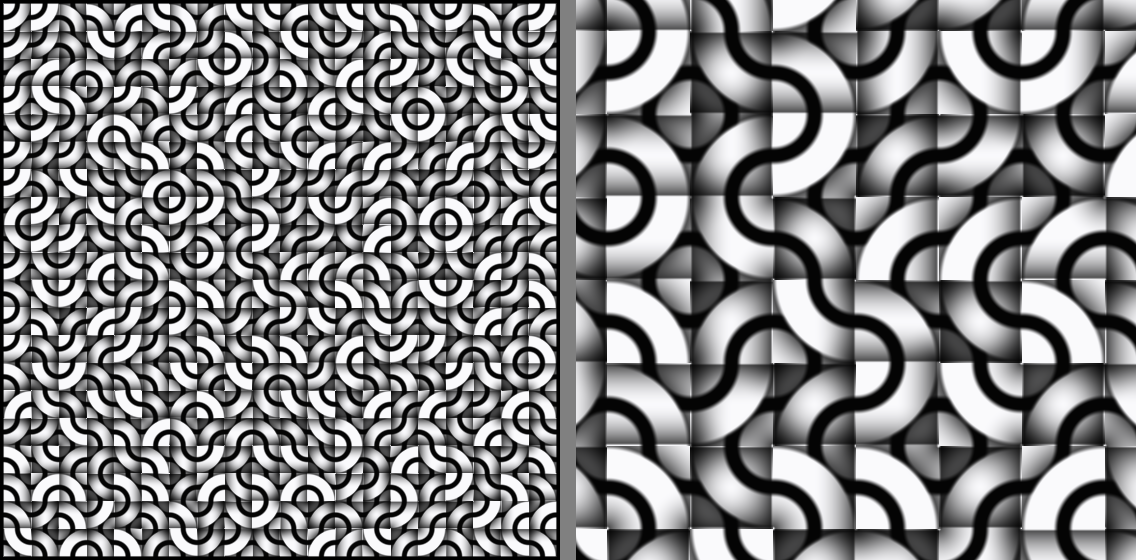
Left: the whole. Right: its middle third, enlarged.
Write a WebGL 1 fragment shader that draws this pattern.

```glsl
precision highp float;
// Overlapping Truchet tiles: each square holds two broad white quarter discs
// with a black arc along them, the upper one shading the lower. Tiles are
// stacked in random order and drop soft shadows on their lower neighbours.

uniform vec2 u_resolution;

#define TILES 20.0          // tiles along each side
#define MARGIN 0.0065       // black frame, in canvas units
#define BAND_RADIUS 0.98    // outer radius of a white band, in tiles
#define LINE_WIDTH 0.18     // width of the black arcs, in tiles
#define SHADOW_REACH 0.52   // how far shadows spread, in tiles
#define SHADOW_DEPTH 0.76   // darkness right at the casting edge
#define EDGE 0.036          // softness of outlines, in tiles
#define PAPER vec3(0.98, 0.98, 0.99)
#define INK vec3(0.015)

float hash(vec2 p, float seed) {
    vec3 q = fract(vec3(p.xyx + seed) * vec3(0.1031, 0.1030, 0.0973));
    q += dot(q, q.yzx + 33.33);
    return fract((q.x + q.y) * q.z);
}

// Light left over at a given distance from a casting edge.
float shadowLight(float dist) {
    float nearness = clamp(1.0 - dist / SHADOW_REACH, 0.0, 1.0);
    return 1.0 - SHADOW_DEPTH * nearness * nearness;
}

// Ink coverage of an arc joining the middles of two tile sides.
float arcInk(float radius) {
    float dist = abs(radius - 0.5) - 0.5 * LINE_WIDTH;
    return 1.0 - smoothstep(-EDGE, EDGE, dist);
}

// Light reaching a point past all higher tiles around its own.
float neighbourLight(vec2 cell, vec2 local) {
    float height = hash(cell, 7.3);
    float light = 1.0;
    for (int j = -1; j <= 1; j++) {
        for (int i = -1; i <= 1; i++) {
            vec2 offset = vec2(float(i), float(j));
            vec2 other = cell + offset;
            vec2 inside = step(vec2(0.0), other) * step(other, vec2(TILES - 1.0));
            float casts = inside.x * inside.y * step(height + 0.00001, hash(other, 7.3));
            vec2 gap = max(abs(local - offset - 0.5) - 0.5, 0.0);
            float dist = length(gap);
            casts *= smoothstep(0.0, EDGE, dist);
            light *= mix(1.0, shadowLight(dist), casts);
        }
    }
    return light;
}

void main() {
    vec2 uv = gl_FragCoord.xy / u_resolution;
    vec2 board = (uv - MARGIN) / (1.0 - 2.0 * MARGIN) * TILES;
    vec2 cell = clamp(floor(board), 0.0, TILES - 1.0);
    vec2 local = board - cell;

    // Random corner for the upper disc; the lower sits opposite.
    vec2 corner = step(0.5, vec2(hash(cell, 1.7), hash(cell, 53.1)));
    float upperRadius = length(local - corner);
    float lowerRadius = length(local - (1.0 - corner));
    float upperCover = 1.0 - smoothstep(-EDGE, EDGE, upperRadius - BAND_RADIUS);

    // Shade the paper, then lay the two arcs on it.
    float lowerLight = shadowLight(max(upperRadius - BAND_RADIUS, 0.0));
    float light = mix(lowerLight, 1.0, upperCover) * neighbourLight(cell, local);
    float ink = mix(arcInk(lowerRadius), arcInk(upperRadius), upperCover);
    vec3 color = mix(PAPER * light, INK, ink);

    // Black frame around the board.
    vec2 toRim = min(board, TILES - board);
    color *= smoothstep(-EDGE, EDGE, min(toRim.x, toRim.y));
    gl_FragColor = vec4(color, 1.0);
}
```
